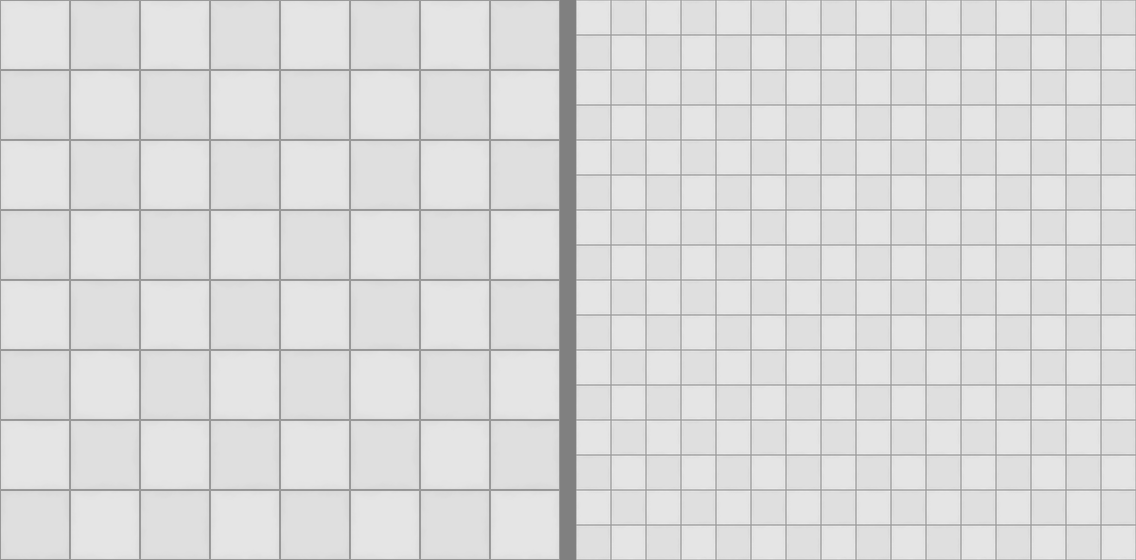
Left: one tile. Right: repeated 2 by 2.
Write a Shadertoy shader that draws this pattern.

```glsl
// Pale grey checkerboard of square tiles with thin dark joints and softly stained rims.

float hash(vec2 p) {
    vec3 q = fract(p.xyx * vec3(0.1031, 0.1030, 0.0973));
    q += dot(q, q.yzx + 33.33);
    return fract((q.x + q.y) * q.z);
}

// Layered warped sines, roughly -1 to 1
float cloud(vec2 p, float seed) {
    float sum = 0.0, amp = 0.5;
    p += seed * vec2(37.0, 61.0);
    for (int i = 0; i < 4; i++) {
        p += 0.6 * sin(p.yx * 1.3 + seed * 6.0);
        sum += amp * sin(p.x) * sin(p.y);
        p = mat2(1.6, 1.2, -1.2, 1.6) * p + 2.7;
        amp *= 0.55;
    }
    return sum;
}

void mainImage(out vec4 fragColor, in vec2 fragCoord) {
    // Eight tiles each way; stains recur every four tiles
    vec2 grid = fragCoord / iResolution.xy * 8.0;
    vec2 pixel = 8.0 / iResolution.xy;
    vec2 cell = floor(grid);
    vec2 local = fract(grid);
    float seed = hash(mod(cell, 4.0) + 3.0);

    // Alternating tile tones
    float isLight = mod(cell.x + cell.y, 2.0);
    float tone = mix(0.875, 0.898, isLight);

    // Uneven darkening towards the rim
    vec2 toEdge = min(local, 1.0 - local);
    float rim = min(toEdge.x, toEdge.y);
    float broad = cloud(local * 7.0, seed);
    float fine = cloud(local * 19.0, seed + 0.4);
    tone -= 0.026 * exp(-rim / 0.045) * (1.0 + 0.5 * broad);

    // Faint blots with soft outlines, kept near the rim
    float reach = 0.07 + 0.07 * broad + 0.02 * fine;
    tone -= 0.008 * (1.0 - smoothstep(reach - 0.03, reach + 0.015, rim));
    tone += 0.0015 * fine;

    // Joints centred on the tile borders, smoothed by pixel coverage
    vec2 coverage = clamp((0.0067 - toEdge) / pixel + 0.5, 0.0, 1.0);
    coverage = min(coverage, 0.0134 / pixel);
    tone = mix(tone, 0.30, max(coverage.x, coverage.y));

    fragColor = vec4(vec3(tone), 1.0);
}
```
